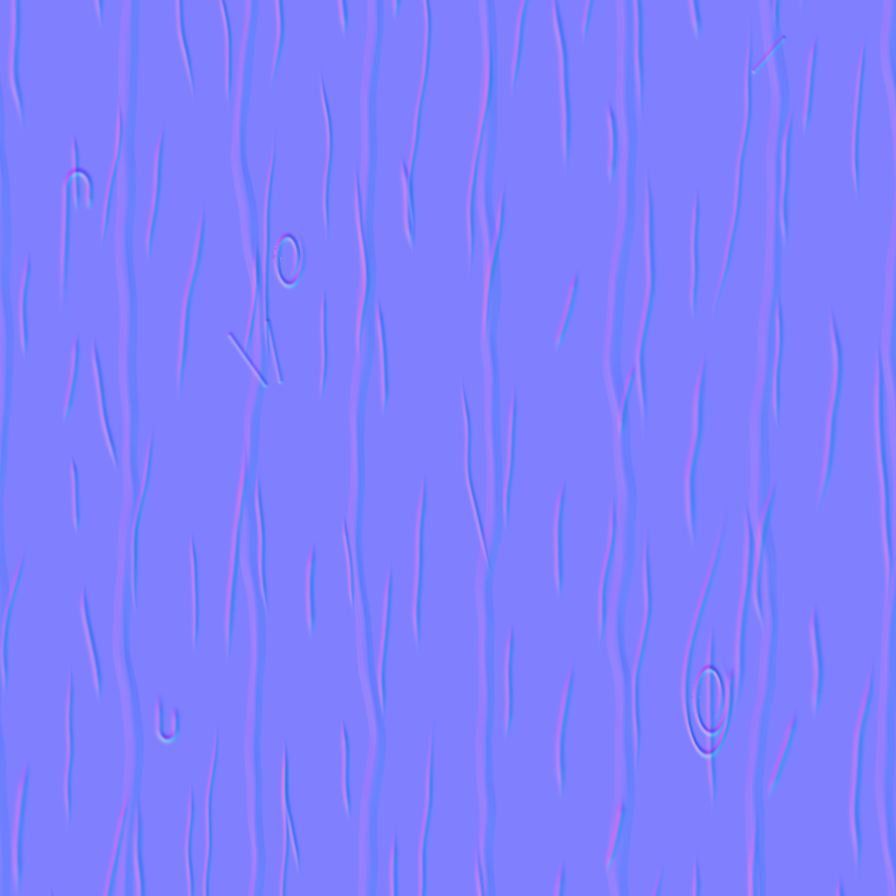
Reproduce this texture map procedurally as a WebGL 1 fragment shader.

```glsl
precision highp float;
// Tangent-space normal map of worn wooden planks: stepped seams between boards,
// long tapered grain cracks, a few knots, hooks and scratches. All parts carve
// one height field, whose finite differences give the encoded normal.
uniform vec2 u_resolution;

const float PI = 3.14159;
const float PLANKS = 7.0;
const float COLUMNS = 21.0;      // crack columns, three per plank
const float GROOVE_STEEPNESS = 0.56;

float hash(vec2 p) {
  return fract(sin(dot(p, vec2(127.1, 311.7))) * 43758.5);
}

float cornerSlope(vec2 cell, vec2 offset) {
  float angle = 2.0 * PI * hash(cell);
  return dot(vec2(cos(angle), sin(angle)), offset);
}

float gradientNoise(vec2 p) {
  vec2 i = floor(p), f = fract(p);
  vec2 u = f * f * f * (f * (f * 6.0 - 15.0) + 10.0);
  vec2 e = vec2(1.0, 0.0);
  return mix(mix(cornerSlope(i, f), cornerSlope(i + e, f - e), u.x),
             mix(cornerSlope(i + e.yx, f - e.yx), cornerSlope(i + 1.0, f - 1.0), u.x), u.y);
}

// Sideways drift of a vertical line
float wander(float y, float seed) {
  return 0.03 * gradientNoise(vec2(seed, y * 4.0))
       + 0.006 * gradientNoise(vec2(seed + 9.3, y * 14.0));
}

float groove(float d, float width) {
  return -GROOVE_STEEPNESS * width * exp(-d * d / (width * width));
}

// Two nested steps down to the joint between boards
float seam(vec2 p) {
  float k = floor(p.x * PLANKS + 0.5);
  float d = p.x - k / PLANKS - wander(p.y, k * 3.7 + 0.4);
  float side = step(0.0, d);
  float a = abs(d);
  a += 0.005 * gradientNoise(vec2(k * 5.3 + side * 2.6, p.y * 9.0)) * smoothstep(0.0, 0.006, a);
  return -0.00075 * (2.0 - smoothstep(0.0005, 0.006, a) - smoothstep(0.0045, 0.0105, a));
}

// One tapered crack per cell of a column, with random length and lean
float crack(vec2 p, float column) {
  float rows = mix(2.2, 4.6, hash(vec2(column, 3.1)));
  float y = p.y * rows + hash(vec2(column, 7.7));
  vec2 id = vec2(column, floor(y));
  float span = mix(0.4, 0.95, hash(id + 0.3));
  float t = (fract(y) - (1.0 - span) * hash(id + 0.6)) / span;
  float fade = smoothstep(0.0, 0.25, t) * (1.0 - smoothstep(0.75, 1.0, t));
  float x = (column + 0.5 + 0.6 * (hash(id + 11.2) - 0.5)) / COLUMNS;
  x += wander(p.y, 200.0 * hash(id + 5.4)) + 0.04 * (hash(id + 2.8) - 0.35) * (t - 0.5);
  float width = mix(0.0025, 0.0037, hash(id + 8.5)) * mix(0.5, 1.0, fade);
  return fade * groove(p.x - x, width);
}

float cracks(vec2 p) {
  float sum = 0.0;
  for (int i = -1; i <= 1; i++) sum += crack(p, floor(p.x * COLUMNS) + float(i));
  return sum;
}

// Elliptic spiral of a little more than one turn
float knot(vec2 p, vec2 center, vec2 radii) {
  vec2 q = (p - center) / radii;
  float r = length(q);
  float t = atan(q.y, q.x) / (2.0 * PI) + 0.5;
  float turns = t + clamp(floor((r - 0.45) / 0.4 - t + 0.5), 0.0, 1.0);
  float d = (r - 0.45 - 0.4 * turns) * length(p - center) / max(r, 0.001);
  float fade = smoothstep(0.25, 0.55, turns) * (1.0 - smoothstep(1.3, 1.7, turns));
  return fade * groove(d, 0.003);
}

// Half ellipse whose left end runs on as a leaning tail; up is 1 or -1
float hook(vec2 p, vec2 center, vec2 radii, float tail, float lean, float up) {
  vec2 q = (p - center) * vec2(1.0, up);
  float along = max(-q.y, 0.0);
  q.x -= lean * smoothstep(0.0, tail, along);
  float r = length(q / radii);
  float d = q.y > 0.0 ? (r - 1.0) * length(q) / max(r, 0.001) : abs(q.x) - radii.x;
  float reach = q.x < 0.0 ? tail : 0.025;
  return (1.0 - smoothstep(0.4 * reach, reach, along)) * groove(d, 0.0032);
}

float scratch(vec2 p, vec2 a, vec2 b) {
  vec2 ab = b - a;
  float t = clamp(dot(p - a, ab) / dot(ab, ab), 0.0, 1.0);
  return 0.8 * groove(length(p - a - ab * t), 0.0024);
}

float height(vec2 p) {
  float bend = sin(PI * (PLANKS * p.x - 1.0) / 6.0);
  vec2 board = vec2(p.x + 0.024 * bend * bend, p.y);   // uneven board widths
  float h = seam(board) + cracks(board);
  h += knot(p, vec2(0.322, 0.712), vec2(0.015, 0.031));
  h += knot(p, vec2(0.793, 0.222), vec2(0.019, 0.042));
  h += hook(p, vec2(0.790, 0.230), vec2(0.025, 0.072), 0.22, 0.045, -1.0);
  h += hook(p, vec2(0.087, 0.790), vec2(0.013, 0.018), 0.15, -0.004, 1.0);
  h += hook(p, vec2(0.187, 0.187), vec2(0.009, 0.012), 0.04, 0.0, -1.0);
  h += scratch(p, vec2(0.257, 0.626), vec2(0.296, 0.571));
  h += scratch(p, vec2(0.299, 0.641), vec2(0.313, 0.575));
  return h + scratch(p, vec2(0.842, 0.921), vec2(0.874, 0.957));
}

void main() {
  vec2 uv = gl_FragCoord.xy / u_resolution;
  vec2 e = vec2(0.0008, 0.0);
  vec2 slope = vec2(height(uv + e) - height(uv - e),
                    height(uv + e.yx) - height(uv - e.yx)) / (2.0 * e.x);
  vec3 normal = normalize(vec3(-slope, 1.0));
  gl_FragColor = vec4(0.5 + 0.5 * normal, 1.0);
}
```
